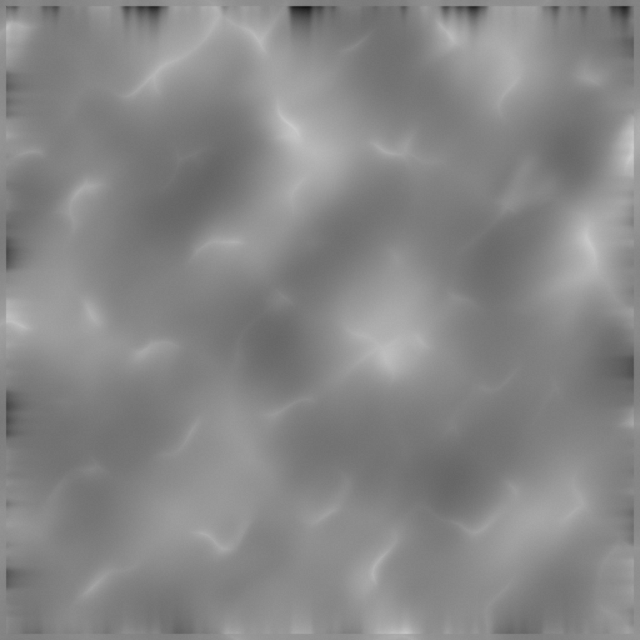
This texture map is drawn by a three.js fragment shader. Its source:

```glsl
#define CELLS 6.4
#define MEAN_TONE 0.533
#define RELIEF 0.21
#define BROAD_SHADE 0.034
#define CREASE_GLOW 0.11
#define CREASE_FALLOFF 5.5
#define SOFTNESS 4.0
#define WARP 0.015
#define GRAIN 0.012
#define FRAME_WIDTH 0.010
#define STAIN_DEPTH 0.016

varying vec2 vUv;

float hash1(vec2 p) {
  vec3 q = fract(vec3(p.xyx) * 0.1031);
  q += dot(q, q.yzx + 33.33);
  return fract((q.x + q.y) * q.z);
}

vec2 hash2(vec2 p) {
  return vec2(hash1(p + 17.3), hash1(p + 61.7));
}

// Nearest distance, second distance, and a rounded squared distance
vec3 cellular(vec2 p) {
  vec2 home = floor(p);
  float nearest = 9.0, second = 9.0, sum = 0.0;
  for (int y = -2; y <= 2; y++) {
    for (int x = -2; x <= 2; x++) {
      vec2 cell = home + vec2(float(x), float(y));
      vec2 offset = cell + hash2(cell) - p;
      float d = length(offset);
      second = min(second, max(nearest, d));
      nearest = min(nearest, d);
      sum += exp(-SOFTNESS * d * d);
    }
  }
  return vec3(nearest, second, -log(sum) / SOFTNESS);
}

// Layered sines that bend the cell borders
vec2 bend(vec2 p) {
  vec2 w = sin(p.yx * 23.0 + vec2(0.7, 2.9));
  w += 0.6 * sin(p.yx * 47.0 + p * 19.0 + vec2(4.1, 1.3));
  w += 0.25 * sin(p.yx * 98.0 - p * 41.0 + vec2(2.2, 5.0));
  return p + WARP * w;
}

float broadWaves(vec2 p) {
  p += 0.04 * sin(p.yx * 13.0 + vec2(1.0, 4.0));
  return sin(dot(p, vec2(12.0, 9.0)) + 1.9)
       + sin(dot(p, vec2(-10.0, 17.0)) + 0.4)
       + sin(dot(p, vec2(23.0, -8.0)) + 3.6);
}

// Uneven field that breaks the creases into short stretches
float patches(vec2 p) {
  float n = sin(dot(p, vec2(33.0, 15.0)) + 0.5)
          + sin(dot(p, vec2(-19.0, 41.0)) + 1.1)
          + sin(dot(p, vec2(47.0, -29.0)) + 2.7);
  return smoothstep(-1.0, 2.2, n);
}

// Dark and pale smudges that fade away from one side
float edgeStain(float along, float depth, float seed, float strength) {
  float n = sin(along * 27.0 + seed) + sin(along * 49.0 + seed * 2.3)
          + 0.5 * sin(along * 113.0 + seed * 3.7)
          + 0.25 * sin(along * 290.0 + seed * 5.1);
  float dark = smoothstep(-0.3, 2.3, n);
  float pale = smoothstep(0.0, 1.8, -n);
  float reach = STAIN_DEPTH * (0.5 + 0.8 * max(dark, pale));
  float fade = exp(-max(depth - FRAME_WIDTH, 0.0) / reach);
  return fade * (0.08 * pale - strength * dark);
}

void main() {
  vec2 uv = vUv;
  vec3 cell = cellular(bend(uv) * CELLS + 3.0);
  float patchy = patches(uv);

  // Rounded hollows, creased only in places
  float height = mix(cell.z, cell.x * cell.x, 0.1 + 0.5 * patchy);
  float tone = MEAN_TONE + RELIEF * (height - 0.2);
  tone += BROAD_SHADE * broadWaves(uv);

  // Short glowing stretches and peaks along the creases
  float glow = exp(-CREASE_FALLOFF * (cell.y - cell.x));
  tone += CREASE_GLOW * glow * patchy * patchy * smoothstep(0.25, 0.8, cell.x);

  // Stained sides and thin pale frame
  vec2 far = 1.0 - uv;
  float stain = edgeStain(uv.x, far.y, 1.4, 0.46)
              + edgeStain(uv.y, uv.x, 4.2, 0.19)
              + edgeStain(uv.y, far.x, 2.6, 0.12)
              + edgeStain(uv.x, uv.y, 5.5, 0.08);
  float edge = min(min(uv.x, far.x), min(uv.y, far.y));
  float frame = 1.0 - smoothstep(FRAME_WIDTH - 0.002, FRAME_WIDTH + 0.001, edge);
  tone += stain * (1.0 - 0.85 * frame);
  tone = mix(tone, 0.56, 0.45 * frame);

  // Fine grain
  tone += GRAIN * (hash1(floor(uv * 512.0)) - 0.5);
  gl_FragColor = vec4(vec3(clamp(tone, 0.0, 1.0)), 1.0);
}
```
